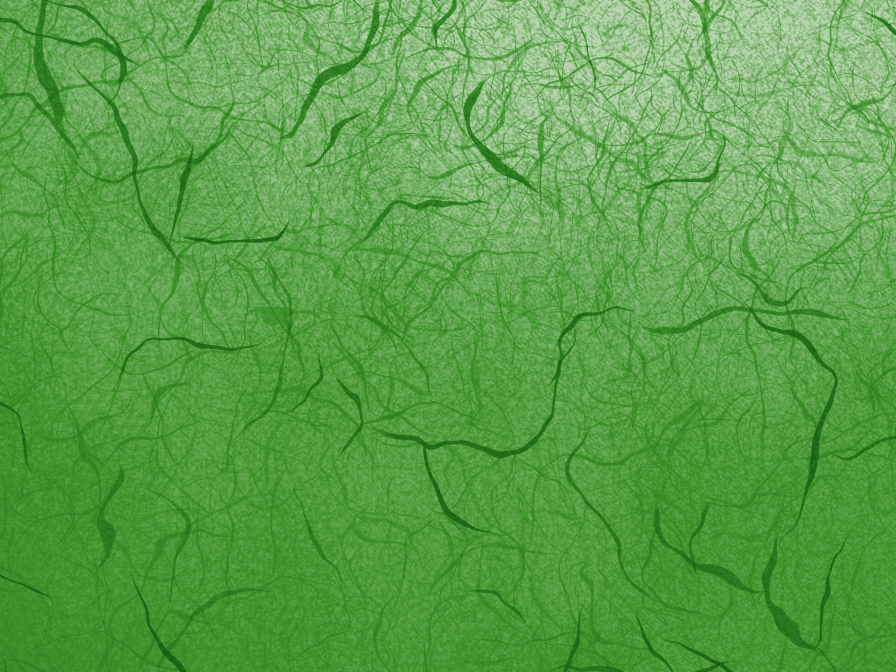
Give the GLSL for this texture, as a WebGL 2 fragment shader.

```glsl
#version 300 es
precision highp float;
// Backlit green mulberry paper: grainy pulp, tangled hairs and a few thick dark strands.
uniform vec2 u_resolution;
out vec4 fragColor;

float hash(vec2 p) {
    return fract(sin(dot(p, vec2(127.1, 311.7))) * 43758.5453);
}

vec2 hash2(vec2 p) {
    return vec2(hash(p), hash(p + 37.3));
}

float noise(vec2 p) {
    vec2 i = floor(p), f = fract(p);
    f = f * f * (3.0 - 2.0 * f);
    return mix(mix(hash(i), hash(i + vec2(1, 0)), f.x),
               mix(hash(i + vec2(0, 1)), hash(i + vec2(1, 1)), f.x), f.y);
}

// Coverage by one layer of bent, tapering fibres, at most one per cell.
float fibres(vec2 p, float cell, float width, float keep, float seed) {
    // Kink the strands with a warp that differs per layer.
    vec2 w = p * 13.0 + seed * 7.1;
    p += 0.03 * (vec2(noise(w), noise(w + 51.7)) - 0.5);
    p += 0.011 * (vec2(noise(w * 3.1), noise(w * 3.1 + 23.9)) - 0.5);
    p = p / cell + seed * 3.37;
    float pixel = 0.8 / (u_resolution.y * cell);
    float clear = 1.0;
    for (int j = -1; j <= 1; j++)
    for (int i = -1; i <= 1; i++) {
        vec2 id = floor(p) + vec2(i, j);
        vec2 key = id + seed * 17.0;
        if (hash(key + 5.9) > keep) continue;
        vec2 shape = hash2(key + 11.3);
        vec2 look = hash2(key + 71.9);

        // Local frame, with directions leaning towards the vertical.
        float turn = 6.2832 * hash(key + 2.7);
        turn -= 0.25 * sin(2.0 * turn);
        vec2 q = p - id - hash2(key);
        q = vec2(q.x * sin(turn) + q.y * cos(turn), q.y * sin(turn) - q.x * cos(turn));

        // Parabolic bend plus a wave; the slope corrects the distance.
        float bend = 1.9 * (shape.x - 0.5);
        float phase = 6.2832 * shape.y;
        float curve = bend * (q.x * q.x - 0.2) + 0.06 * sin(6.0 * q.x + phase);
        float slope = 2.0 * bend * q.x + 0.36 * cos(6.0 * q.x + phase);
        float dist = abs(q.y - curve) / sqrt(1.0 + slope * slope);

        float along = abs(q.x) / mix(0.4, 0.85, look.x);
        float radius = width / cell * mix(0.5, 1.4, look.y * look.y);
        radius *= max(1.0 - along * along * along, 0.0) * (0.8 + 0.3 * sin(9.0 * q.x + phase));
        float ink = 1.0 - smoothstep(max(radius - pixel, 0.0), radius + pixel, dist);
        ink *= 1.0 - smoothstep(0.75, 1.0, along);
        clear *= 1.0 - ink * mix(0.4, 0.95, hash(key + 93.1));
    }
    return 1.0 - clear;
}

// Tone -1 is dark fibre, 0 is plain green, 1 is pale lit paper.
vec3 paperColor(float tone) {
    vec3 green = vec3(0.25, 0.58, 0.17);
    return tone < 0.0 ? mix(green, vec3(0.06, 0.33, 0.06), min(-tone, 1.0))
                      : mix(green, vec3(0.64, 0.79, 0.60), min(tone, 1.2));
}

void main() {
    vec2 p = gl_FragCoord.xy / u_resolution.y;

    // Lamp behind the upper right, falling off to the lower left.
    vec2 fromLamp = (p - vec2(0.95, 1.05)) * vec2(0.8, 1.4);
    float light = 0.1 + 0.95 * exp(-2.1 * dot(fromLamp, fromLamp));
    light -= 0.1 * (1.0 - smoothstep(0.0, 0.6, length(p)));
    float tone = light + 0.22 * (noise(p * 7.0) - 0.5);

    // Fine hairs, gathered in loose clumps.
    float clump = 0.55 + 0.45 * noise(p * 5.0 + 3.0);
    float bare = 1.0;
    for (int i = 0; i < 8; i++) {
        float k = float(i);
        float hair = clump * fibres(p, 0.06 + 0.007 * k, 0.0014, 0.95, 1.0 + k);
        tone = mix(tone, -0.2, 0.75 * hair);
        bare *= 1.0 - 0.5 * hair;
    }

    // Pulp grain, stronger where more light comes through.
    vec2 g = mat2(0.8, 0.6, -0.6, 0.8) * p;
    float grain = 0.75 * noise(g * 370.0) + 0.35 * noise(g.yx * 190.0 + 9.0) - 0.55;
    tone += grain * bare * (0.38 + 0.8 * light);

    // Medium strands.
    for (int i = 0; i < 6; i++) {
        float k = float(i);
        float strand = fibres(p, 0.11 + 0.017 * k, 0.0027, 0.75, 11.0 + k);
        tone = mix(tone, -0.42, 0.65 * strand);
    }

    // Sparse thick strands, from short to long.
    for (int i = 0; i < 4; i++) {
        float k = float(i);
        float strand = fibres(p, 0.13 + 0.06 * k, 0.005 + 0.0013 * k, 0.27, 21.0 + k);
        tone = mix(tone, -0.95 + 0.25 * grain, 0.9 * strand);
    }

    fragColor = vec4(paperColor(tone), 1.0);
}
```
